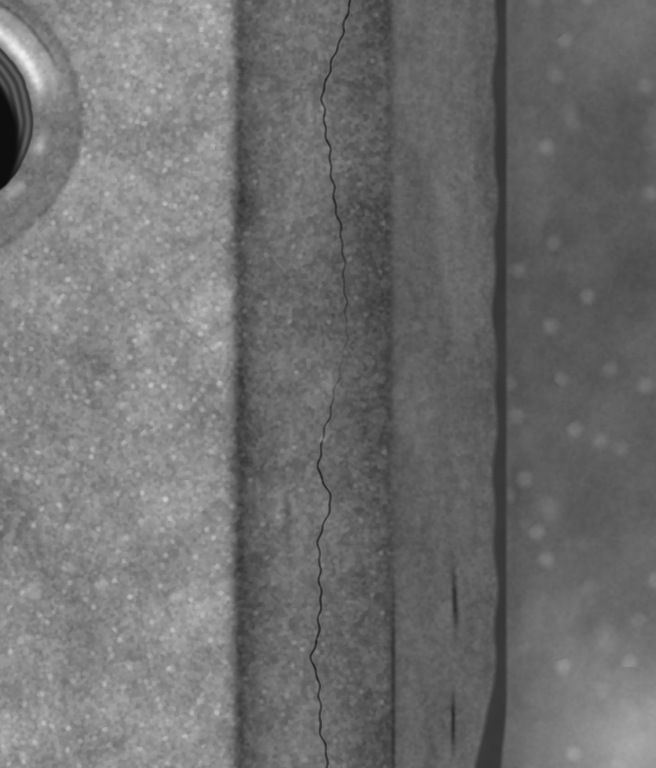
Write a WebGL 2 fragment shader that draws this texture.

```glsl
#version 300 es
precision highp float;
// Worn grey concrete: a pale slab with a round hole, a sunken cracked channel,
// a narrow strip with a dark joint, and a soft-focus slab on the right.
// Tones are blended across x; cellular noise adds mottling, grain and flecks.
uniform vec2 u_resolution;
out vec4 fragColor;

vec3 hash3(vec2 p) {
  vec3 q = fract(vec3(p.xyx) * vec3(0.1031, 0.1030, 0.0973));
  q += dot(q, q.yxz + 33.33);
  return fract((q.xxy + q.yzz) * q.zyx);
}

// x: distance to the nearest cell point, y: smooth blend of cell values,
// z: value of the nearest cell
vec3 cellular(vec2 p) {
  vec2 base = floor(p);
  float nearest = 9.0, near = 0.0, sum = 0.0, weight = 0.0;
  for (int j = -1; j <= 1; j++) for (int i = -1; i <= 1; i++) {
    vec2 cell = base + vec2(i, j);
    vec3 h = hash3(cell + 91.0);
    float d = length(cell + h.xy - p);
    float w = exp(-5.0 * d * d);
    sum += w * h.z;
    weight += w;
    if (d < nearest) { nearest = d; near = h.z; }
  }
  return vec3(nearest, sum / weight, near);
}

float mottle(vec2 p) {
  float total = 0.0, amp = 0.5;
  for (int i = 0; i < 4; i++) {
    total += amp * (cellular(p).y - 0.5);
    p = mat2(1.6, 1.2, -1.2, 1.6) * p + 7.3;
    amp *= 0.62;
  }
  return total;
}

// Pale flecks in a share of the cells
float flecks(vec2 p, float radius, float share) {
  vec3 c = cellular(p);
  return smoothstep(radius, radius * 0.2, c.x) * smoothstep(1.0 - share, 1.0, c.z);
}

float bell(float x, float width) { return exp(-x * x / (width * width)); }

float blob(vec2 p, vec2 centre, vec2 size) {
  vec2 d = (p - centre) / size;
  return exp(-dot(d, d));
}

float crackX(float y) {
  float x = 0.417 + 0.034 * smoothstep(0.39, 0.57, y) - 0.030 * smoothstep(0.60, 0.90, y)
          + 0.035 * smoothstep(0.87, 1.0, y);
  x += 0.014 * bell(y - 0.345, 0.025) - 0.010 * bell(y - 0.14, 0.025) + 0.009 * bell(y, 0.045);
  return x + 0.0022 * sin(y * 92.0) * sin(y * 37.0) + 0.0012 * sin(y * 251.0);
}

float leftSlab(vec2 p, float cloud, float grain) {
  float tone = 0.535 + 0.055 * blob(p, vec2(0.2, 0.75), vec2(0.17, 0.28))
             - 0.05 * blob(p, vec2(0.06, 0.36), vec2(0.13, 0.16)) + 0.02 * blob(p, vec2(0.27, 0.2), vec2(0.1, 0.2));
  tone += 0.20 * cloud + 0.10 * grain;
  tone += 0.12 * flecks(p * 75.0, 0.42, 0.4) + 0.10 * flecks(p * 30.0, 0.25, 0.3);
  tone += 0.11 * (blob(p, vec2(0.183, 0.565), vec2(0.011, 0.02)) + blob(p, vec2(0.045, 0.235), vec2(0.009, 0.018))
        + blob(p, vec2(0.23, 0.222), vec2(0.007)) + blob(p, vec2(0.005, 0.035), vec2(0.012, 0.03)));
  tone -= 0.06 * bell(p.y - 0.60 + 0.6 * p.x, 0.012) * blob(p, vec2(0.12, 0.53), vec2(0.05));

  // Hole with its collar, chipped pale rim and inner wall
  vec2 q = p - vec2(-0.078, 0.846);
  float r = length(q) + 0.006 * cloud, angle = atan(q.y, q.x);
  float collar = smoothstep(0.190, 0.180, r);
  tone = mix(tone, 0.45 + 0.14 * cloud + 0.07 * grain, 0.8 * collar);
  tone -= 0.04 * bell(r - 0.184, 0.006);
  float upper = smoothstep(0.12, 0.4, angle);
  tone += upper * (0.40 * bell(r - 0.135, 0.009) + 0.16 * bell(r - 0.153, 0.013));
  tone += 0.20 * bell(r - 0.134, 0.009) * (bell(angle + 0.26, 0.12) + bell(angle + 0.77, 0.13));
  tone -= 0.12 * bell(r - 0.166, 0.003) * smoothstep(0.35, 0.6, angle);
  float wall = 0.30 + 0.07 * sin(r * 620.0);
  float shade = smoothstep(0.126, 0.112, length(p - vec2(-0.093, 0.815)));
  return mix(tone, mix(wall, 0.055, shade), smoothstep(0.123, 0.119, r));
}

float channel(vec2 p, float cloud, float grain) {
  float tone = 0.375 + 0.055 * bell(p.x - 0.395, 0.055) - 0.06 * bell(p.x - 0.318, 0.02);
  tone -= 0.035 * bell(p.x - 0.49, 0.03) + 0.04 * blob(p, vec2(0.46, 0.6), vec2(0.06, 0.13));
  tone += 0.14 * cloud + 0.09 * grain + 0.09 * flecks(p * 62.0, 0.32, 0.3);
  tone += 0.06 * blob(p, vec2(0.425, 0.498), vec2(0.017, 0.014)) + 0.16 * blob(p, vec2(0.421, 0.428), vec2(0.004));
  tone += 0.05 * blob(p, vec2(0.364, 0.33), vec2(0.008, 0.03)) - 0.08 * blob(p, vec2(0.375, 0.325), vec2(0.006, 0.028));
  float depth = 0.20 - 0.15 * bell(p.y - 0.53, 0.08) - 0.08 * bell(p.y - 0.66, 0.10);
  return tone - depth * smoothstep(0.0026, 0.0004, abs(p.x - crackX(p.y)));
}

float strip(vec2 p, float grain) {
  float tone = 0.355 + 0.025 * bell(p.x - 0.57, 0.05) + 0.05 * grain;
  tone += 0.11 * mottle(p * vec2(26.0, 9.0)) + 0.03 * flecks(p * 34.0, 0.4, 0.3);
  float gashes = blob(p, vec2(0.593 + 0.04 * (0.22 - p.y), 0.219), vec2(0.0038, 0.036))
               + blob(p, vec2(0.591, 0.059), vec2(0.003, 0.030));
  return tone - 0.20 * min(gashes, 1.0);
}

float rightSlab(vec2 p, float grain) {
  float tone = 0.355 + 0.035 * smoothstep(0.6, 1.0, p.y) + 0.05 * smoothstep(0.4, 0.1, p.y);
  tone += 0.20 * blob(p, vec2(0.83, 0.03), vec2(0.13, 0.11)) - 0.03 * bell(p.x - 0.67, 0.015);
  tone += 0.13 * mottle(p * 9.0) + 0.025 * grain + 0.09 * flecks(p * 22.0, 0.34, 0.45);
  return tone + 0.08 * (blob(p, vec2(0.79, 0.17), vec2(0.012, 0.02)) + blob(p, vec2(0.782, 0.427), vec2(0.01))
       + blob(p, vec2(0.716, 0.335), vec2(0.014, 0.018)) + blob(p, vec2(0.745, 0.845), vec2(0.012, 0.02)));
}

void main() {
  vec2 p = gl_FragCoord.xy / u_resolution.y;
  p.x *= 0.8555 * u_resolution.y / u_resolution.x;
  float cloud = mottle(p * 13.0);
  float grain = cellular(p * 210.0).y + 0.6 * cellular(p * 110.0 + 5.0).y - 0.8;
  float wobble = 0.004 * sin(p.y * 19.0) * sin(p.y * 43.0 + 1.0);

  // Four surfaces from left to right
  float tone = mix(leftSlab(p, cloud, grain), channel(p, cloud, grain), smoothstep(0.288, 0.318, p.x));
  tone = mix(tone, strip(p, grain), smoothstep(0.500, 0.516, p.x));
  tone = mix(tone, rightSlab(p, grain), smoothstep(0.652, 0.666, p.x));

  // Folds on both sides of the channel
  tone -= 0.06 * bell(p.x - 0.312, 0.007);
  tone -= 0.055 * bell(p.x - 0.508, 0.007) + 0.11 * bell(p.x - 0.513, 0.003) * smoothstep(0.3, 0.14, p.y);

  // Dark joint, flaring to the left at the foot
  float foot = smoothstep(0.11, 0.0, p.y);
  float joint = smoothstep(-0.004, 0.005, p.x - 0.645 - wobble + 0.026 * foot)
              * smoothstep(0.664, 0.657, p.x + 0.007 * foot * foot);
  tone = mix(tone, 0.205 + 0.05 * cloud, 0.92 * joint);
  fragColor = vec4(vec3(clamp(tone, 0.0, 1.0)), 1.0);
}
```
